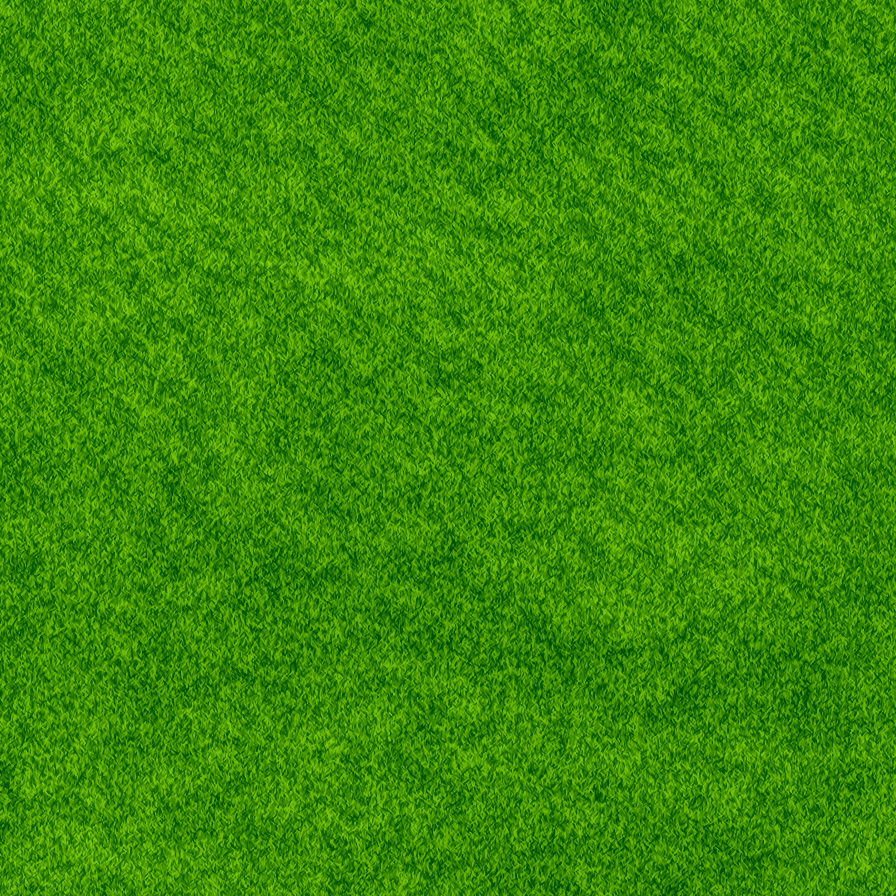
Write a WebGL 2 fragment shader that draws this texture.

```glsl
#version 300 es
precision highp float;

uniform vec2 u_resolution;
out vec4 fragColor;

const float BLADE_GRID = 180.0;
const int BLADES_PER_CELL = 6;
const vec2 BLADE_SIZE = vec2(0.20, 0.50);
const float LEAN_RANGE = 2.0;

float hash(vec2 p) {
    return fract(sin(dot(p, vec2(12.9898, 78.233))) * 43758.5453);
}

float valueNoise(vec2 p) {
    vec2 cell = floor(p);
    vec2 f = fract(p);
    f = f * f * (3.0 - 2.0 * f);
    float low = mix(hash(cell), hash(cell + vec2(1.0, 0.0)), f.x);
    float high = mix(hash(cell + vec2(0.0, 1.0)), hash(cell + 1.0), f.x);
    return mix(low, high, f.y);
}

// Soft slanted stroke with a faint contrasting rim along its sides
float bladeShape(vec2 offset, float angle, vec2 size) {
    float c = cos(angle);
    float s = sin(angle);
    vec2 q = vec2(c * offset.x + s * offset.y, c * offset.y - s * offset.x) / size;
    return (1.0 - 0.7 * q.x * q.x) * exp(-dot(q, q));
}

// Sum of light and dark blades scattered around p
float bladeField(vec2 p, vec2 size, float leanRange) {
    vec2 base = floor(p);
    float sum = 0.0;
    for (int y = -1; y <= 1; y++) {
        for (int x = -1; x <= 1; x++) {
            vec2 cell = base + vec2(x, y);
            for (int k = 0; k < BLADES_PER_CELL; k++) {
                vec2 seed = cell + 17.31 * float(k);
                vec2 root = cell + vec2(hash(seed), hash(seed + 0.37));
                float angle = (hash(seed + 0.71) - 0.5) * leanRange;
                float shade = 2.0 * hash(seed + 5.13) - 1.0;
                sum += shade * bladeShape(p - root, angle, size);
            }
        }
    }
    return sum;
}

// Broad uneven growth, wider than tall, with smaller tufts
float patchField(vec2 uv) {
    float broad = valueNoise(uv * vec2(3.0, 9.0) + 4.7) - 0.5;
    float medium = valueNoise(uv * vec2(10.0, 24.0) + 31.2) - 0.5;
    float tufts = valueNoise(uv * vec2(44.0, 60.0) + 73.6) - 0.5;
    return 0.06 * broad + 0.055 * medium + 0.09 * tufts;
}

vec3 grassColor(float green) {
    float red = green - 0.31;
    float blue = 0.6 * (green - 0.68);
    return clamp(vec3(red, green, blue), 0.0, 1.0);
}

void main() {
    vec2 uv = gl_FragCoord.xy / min(u_resolution.x, u_resolution.y);

    // Compress the extremes so bright and dark blades stay evenly toned
    float blades = tanh(1.5 * bladeField(uv * BLADE_GRID, BLADE_SIZE, LEAN_RANGE));
    float green = 0.54 + 0.205 * blades + patchField(uv);

    fragColor = vec4(grassColor(clamp(green, 0.31, 0.84)), 1.0);
}
```
